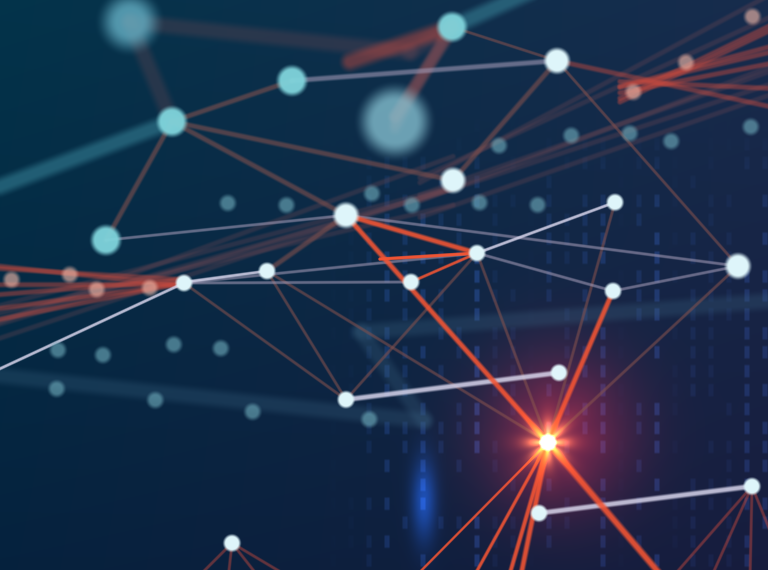
This background is drawn by a WebGL 1 fragment shader. Its source:

```glsl
precision highp float;
// Glowing network of linked nodes over deep navy, with one burning hub.
uniform vec2 u_resolution;

const vec2 CANVAS = vec2(7.68, 5.72);
const float FINE = 0.014, BOLD = 0.024, HAZY = 0.075;

// Tints, alpha is opacity
const vec4 LILAC = vec4(0.62, 0.59, 0.70, 0.6);
const vec4 WHITE = vec4(0.84, 0.83, 0.92, 0.85);
const vec4 BROWN = vec4(0.50, 0.31, 0.30, 0.6);
const vec4 SMOKE = vec4(0.45, 0.28, 0.32, 0.3);
const vec4 EMBER = vec4(0.95, 0.33, 0.20, 0.88);
const vec4 RUST = vec4(0.80, 0.29, 0.24, 0.45);
const vec4 TEAL = vec4(0.22, 0.52, 0.60, 0.55);
const vec4 MIST = vec4(0.25, 0.42, 0.54, 0.26);
const vec4 PEARL = vec4(0.87, 0.96, 0.98, 1.0);
const vec4 AQUA = vec4(0.50, 0.83, 0.86, 0.95);
const vec4 FAINT = vec4(0.43, 0.67, 0.73, 0.62);
const vec4 ROSE = vec4(0.92, 0.70, 0.64, 0.65);

// Main nodes
const vec2 WEST = vec2(1.72, 4.50), NORTH = vec2(2.92, 4.91);
const vec2 CREST = vec2(5.57, 5.11), MID = vec2(4.53, 3.91);
const vec2 HEART = vec2(3.46, 3.56), SHORE = vec2(1.06, 3.31);
const vec2 KNOT = vec2(1.84, 2.88), TWIN = vec2(2.67, 3.0);
const vec2 ELBOW = vec2(4.11, 2.89), FORK = vec2(4.77, 3.18);
const vec2 PEAK = vec2(6.15, 3.69), BEND = vec2(6.13, 2.80);
const vec2 EAST = vec2(7.38, 3.05), STEP = vec2(5.59, 1.98);
const vec2 BASE = vec2(3.46, 1.71), SPARK = vec2(5.48, 1.28);
const vec2 ROOT = vec2(5.39, 0.57), CORNER = vec2(7.52, 0.84);
const vec2 FOOT = vec2(2.32, 0.27), ORB = vec2(3.95, 4.50);
const vec2 LAMP = vec2(4.52, 5.45), MOON = vec2(1.30, 5.50);

float hash(vec2 v) { return fract(sin(dot(v, vec2(127.1, 311.7))) * 43758.5453); }

float glow(vec2 d, vec2 size) { d /= size; return exp(-dot(d, d)); }

void link(inout vec3 col, vec2 p, vec2 a, vec2 b, float w, vec4 tint) {
  vec2 ab = b - a;
  float d = length(p - a - ab * clamp(dot(p - a, ab) / dot(ab, ab), 0.0, 1.0));
  col = mix(col, tint.rgb, tint.a * (1.0 - smoothstep(w * 0.3, w * 1.7, d)));
}

void path(inout vec3 col, vec2 p, vec2 a, vec2 b, vec2 c, vec2 d, float w, vec4 tint) {
  link(col, p, a, b, w, tint);
  link(col, p, b, c, w, tint);
  link(col, p, c, d, w, tint);
}

void node(inout vec3 col, vec2 p, vec2 c, float r, float blur, vec4 tint) {
  col = mix(col, tint.rgb, tint.a * (1.0 - smoothstep(r - blur, r + blur, length(p - c))));
}

void group(inout vec3 col, vec2 p, vec2 a, vec2 b, vec2 c, vec2 d, float r, vec4 tint) {
  float blur = r * 0.25;
  node(col, p, a, r, blur, tint);
  node(col, p, b, r, blur, tint);
  node(col, p, c, r, blur, tint);
  node(col, p, d, r, blur, tint);
}

// Links whose ends scatter vertically
void bundle(inout vec3 col, vec2 p, vec2 a, vec2 b, vec2 spread, float w, vec4 tint) {
  for (int i = 0; i < 6; i++) {
    vec2 k = spread * (vec2(hash(a + float(i)), hash(b - float(i))) - 0.5);
    link(col, p, a + vec2(0.0, k.x), b + vec2(0.0, k.y), w, tint);
  }
}

// Soft beads strewn along a line
void beads(inout vec3 col, vec2 p, vec2 a, vec2 b, float count, vec4 tint) {
  for (int i = 0; i < 6; i++) {
    float k = float(i), j = hash(a + k) - 0.5;
    vec2 c = mix(a, b, (k + 0.5 + 0.5 * j) / count) + vec2(0.0, j * 0.16);
    if (k < count) node(col, p, c, 0.075, 0.03, tint);
  }
}

// Columns of faint data ticks
float ticks(vec2 p) {
  vec2 g = p / vec2(0.18, 0.19), cell = floor(g), f = abs(fract(g) - 0.5);
  float bar = (1.0 - smoothstep(0.08, 0.2, f.x)) * (1.0 - smoothstep(0.25, 0.4, f.y));
  float area = smoothstep(3.2, 4.2, p.x) * (1.0 - smoothstep(3.2, 4.6, p.y));
  return bar * area * hash(vec2(cell.x, 7.0)) * step(0.4, hash(cell));
}

void main() {
  vec2 uv = gl_FragCoord.xy / u_resolution, p = uv * CANVAS, s = p - SPARK;
  // Backdrop
  vec3 low = mix(vec3(0.02, 0.13, 0.24), vec3(0.09, 0.11, 0.24), uv.x);
  vec3 high = mix(vec3(0.01, 0.20, 0.29), vec3(0.09, 0.17, 0.30), uv.x);
  vec3 col = mix(low, high, uv.y) + vec3(0.05, 0.09, 0.19) * ticks(p);
  col += vec3(0.05, 0.18, 0.45) * glow(p - vec2(4.24, 0.7), vec2(0.12, 0.4));
  col += vec3(0.38, 0.02, 0.05) * glow(s - 0.1, vec2(0.75, 0.8));
  // Hazy links and bundles
  path(col, p, vec2(0, 1.95), vec2(4.24, 1.5), ELBOW - 0.5, vec2(7.7, 2.7), HAZY, MIST);
  link(col, p, vec2(0, 3.85), WEST, HAZY, TEAL);
  link(col, p, LAMP, vec2(5.3, 5.8), HAZY, TEAL);
  path(col, p, WEST, MOON, vec2(4.1, 5.2), LAMP, HAZY, SMOKE);
  bundle(col, p, LAMP, ORB, vec2(0.2), 0.05, SMOKE);
  link(col, p, vec2(3.5, 5.1), LAMP, HAZY, RUST);
  bundle(col, p, vec2(0, 2.7), MID, vec2(0.9, 0.5), BOLD, SMOKE);
  bundle(col, p, vec2(4.2, 3.7), vec2(7.7, 5.3), vec2(0.5, 1.1), BOLD, SMOKE);
  bundle(col, p, vec2(6.2, 4.75), vec2(7.7, 5.2), vec2(0.4, 0.8), BOLD, RUST);
  bundle(col, p, vec2(0, 2.8), KNOT, vec2(0.7, 0.1), BOLD, RUST);
  // Web
  path(col, p, NORTH, WEST, MID, CREST, BOLD, BROWN);
  path(col, p, SHORE, WEST, HEART, TWIN, BOLD, BROWN);
  path(col, p, KNOT, BASE, TWIN, SPARK, FINE, BROWN);
  path(col, p, BASE, FORK, SPARK, PEAK, FINE, BROWN);
  path(col, p, LAMP, CREST, EAST, SPARK, FINE, BROWN);
  link(col, p, CREST, vec2(7.7, 4.65), BOLD, RUST);
  path(col, p, SHORE, HEART, EAST, BEND, FINE, LILAC);
  path(col, p, BEND, FORK, KNOT, ELBOW, FINE, LILAC);
  link(col, p, NORTH, CREST, BOLD, LILAC);
  path(col, p, vec2(0, 2.02), KNOT, KNOT + 0.01, TWIN, FINE, WHITE);
  link(col, p, FORK, PEAK, FINE, WHITE);
  link(col, p, BASE, STEP, BOLD, WHITE);
  link(col, p, ROOT, CORNER, BOLD, WHITE);
  // Burning links
  path(col, p, FORK, HEART, SPARK, BEND, BOLD, EMBER);
  path(col, p, ELBOW, FORK, vec2(3.8, 3.12), FORK, FINE, EMBER);
  link(col, p, SPARK, vec2(6.65, -0.1), 0.03, EMBER);
  for (int i = 0; i < 4; i++) {
    float k = float(i);
    link(col, p, SPARK, vec2(5.2 - 0.12 * k * k, -0.1), BOLD - 0.004 * k, EMBER);
    link(col, p, FOOT, vec2(1.95 + 0.33 * k, -0.1), FINE, RUST);
    link(col, p, CORNER, vec2(6.7 + 0.4 * k, -0.1), FINE, RUST);
  }
  // Beads and nodes
  beads(col, p, vec2(0, 1.86), vec2(4.4, 1.5), 4.0, FAINT);
  beads(col, p, vec2(0.3, 2.2), vec2(2.6, 2.3), 4.0, FAINT);
  beads(col, p, vec2(2, 3.7), vec2(5.8, 3.72), 6.0, FAINT);
  beads(col, p, vec2(4.7, 4.25), vec2(7.7, 4.4), 5.0, FAINT);
  beads(col, p, vec2(0, 3), vec2(1.7, 2.8), 4.0, ROSE);
  beads(col, p, vec2(6.2, 4.8), vec2(7.7, 5.6), 3.0, ROSE);
  node(col, p, MOON, 0.24, 0.12, TEAL + 0.2);
  node(col, p, ORB, 0.31, 0.11, FAINT + 0.12);
  group(col, p, LAMP, WEST, NORTH, SHORE, 0.14, AQUA);
  group(col, p, CREST, MID, HEART, EAST, 0.12, PEARL);
  group(col, p, TWIN, KNOT, ELBOW, FORK, 0.08, PEARL);
  group(col, p, PEAK, BEND, STEP, BASE, 0.08, PEARL);
  group(col, p, ROOT, CORNER, FOOT, SPARK, 0.08, PEARL);
  // Burning hub
  float rays = 0.7 + 0.3 * cos(8.0 * atan(s.y, s.x + 0.0001));
  col += vec3(1.0, 0.3, 0.05) * exp(-length(s) * 6.5) * rays;
  col += vec3(1.0, 0.75, 0.25) * glow(s, vec2(0.17)) * rays;
  gl_FragColor = vec4(clamp(col, 0.0, 1.0), 1.0);
}
```
